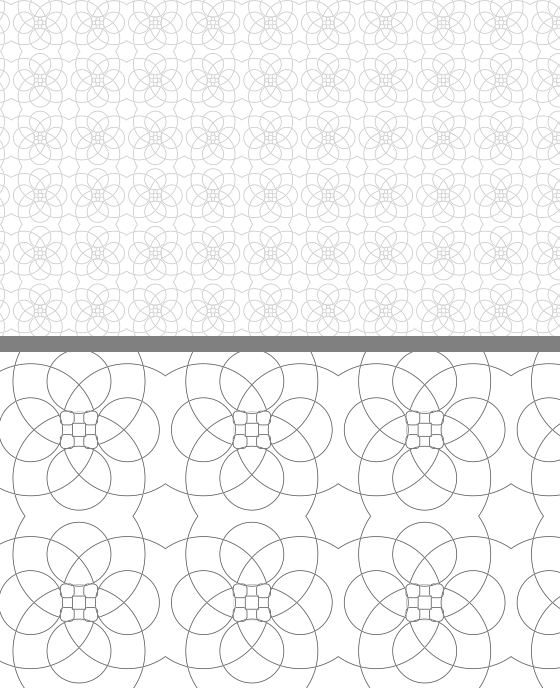
Top: the whole. Bottom: its middle third, enlarged.
A Shadertoy shader for this pattern:

```glsl
// Hairline rosettes on white, repeated on a square grid.
// Each cell folds into one quadrant, where distances to wide rings, petal rings
// and small corner loops are merged and stroked with a thin grey line.

const float CELLS_ACROSS = 9.72;              // repeats over the canvas width
const vec2  FIRST_CENTER = vec2(0.697, 0.394); // from the top left, in cells
const float RING_OFFSET  = 0.280;             // ring centers from cell center
const float PETAL_RADIUS = 0.185;
const float WIDE_RADIUS  = 0.382;
const float HEART_SIZE   = 0.108;             // half side kept clear of wide rings
const float LOOP_OFFSET  = 0.068;
const float LOOP_SIZE    = 0.040;
const float LOOP_ROUND   = 0.025;
const float BAR_OFFSET   = 0.038;
const float LINE_WIDTH   = 0.0058;
const vec3  PAPER = vec3(1.0);
const vec3  INK   = vec3(0.49);

float ring(vec2 p, vec2 center, float radius) {
    return abs(length(p - center) - radius);
}

float segment(vec2 p, vec2 a, vec2 b) {
    vec2 ab = b - a;
    return length(p - a - ab * clamp(dot(p - a, ab) / dot(ab, ab), 0.0, 1.0));
}

float roundedSquare(vec2 p, float halfSide, float corner) {
    vec2 d = abs(p) - halfSide + corner;
    return length(max(d, 0.0)) + min(max(d.x, d.y), 0.0) - corner;
}

// Rings and bars along one axis; q lies in the positive quadrant
float axisLines(vec2 q) {
    vec2 hub = vec2(RING_OFFSET, 0.0);
    float wide = min(ring(q, hub, WIDE_RADIUS), ring(q, -hub, WIDE_RADIUS));
    wide = max(wide, HEART_SIZE - max(q.x, q.y));
    float bar = segment(q, vec2(0.0, BAR_OFFSET), vec2(BAR_OFFSET));
    return min(min(wide, bar), ring(q, hub, PETAL_RADIUS));
}

float rosette(vec2 p) {
    vec2 q = abs(p);
    float loops = abs(roundedSquare(q - LOOP_OFFSET, LOOP_SIZE, LOOP_ROUND));
    return min(loops, min(axisLines(q), axisLines(q.yx)));
}

// Lines thinner than a pixel fade instead of breaking up
float stroke(float dist, float pixel) {
    float halfWidth = 0.5 * max(LINE_WIDTH, pixel);
    float edge = 0.5 * pixel;
    float strength = min(LINE_WIDTH / pixel, 1.0);
    return strength * (1.0 - smoothstep(halfWidth - edge, halfWidth + edge, dist));
}

void mainImage(out vec4 fragColor, in vec2 fragCoord) {
    float pixel = CELLS_ACROSS / iResolution.x;
    vec2 grid = vec2(fragCoord.x, iResolution.y - fragCoord.y) * pixel;
    vec2 cell = fract(grid - FIRST_CENTER + 0.5) - 0.5;

    float ink = stroke(rosette(cell), pixel);
    fragColor = vec4(mix(PAPER, INK, ink), 1.0);
}
```
